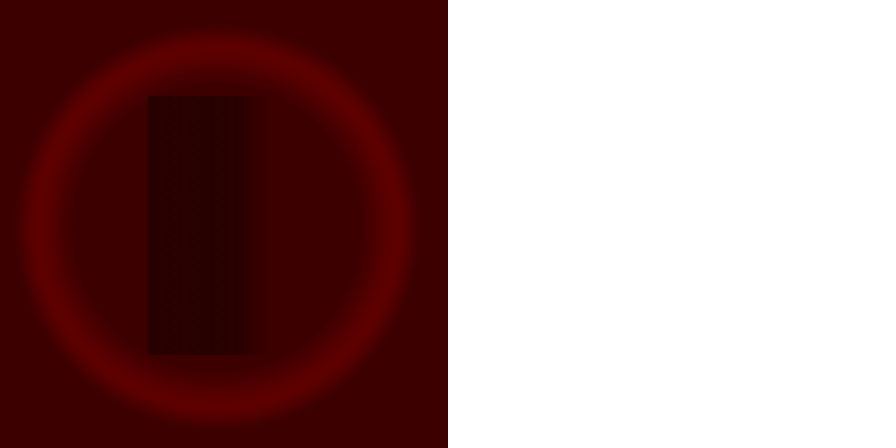
Write a Shadertoy shader that draws this background.

```glsl
// A dark red square with a soft glowing ring around a dim, finely woven panel,
// beside a plain white half. The ring is a two-sided ramp of the distance to
// its centre; the panel is a box mask with column stripes and slanted dashes.

float hash(vec2 p) {
    return fract(sin(dot(p, vec2(127.1, 311.7))) * 43758.5453);
}

// Red added by the ring: slow rise from the inner rim, faster fall outside
float ringGlow(vec2 p) {
    float r = length(p - vec2(0.485, 0.492));
    float inner = smoothstep(0.315, 0.401, r);
    float outer = 1.0 - smoothstep(0.401, 0.462, r);
    float rim = smoothstep(0.321, 0.325, r);
    return 0.13 * (0.12 * rim + 0.88 * inner) * outer;
}

// Coverage of the panel, sharp at left and fading out at right
float panelMask(vec2 p, float px) {
    float left = smoothstep(-px, px, p.x - 0.331);
    float rows = smoothstep(-px, px, 0.289 - abs(p.y - 0.497));
    float fade = 1.0 - smoothstep(0.51, 0.615, p.x);
    return left * rows * fade;
}

// Faint weave: uneven columns crossed by slanted dashes
float weave(vec2 p) {
    float column = hash(vec2(floor(p.x * 96.0), 3.0)) - 0.5;
    float slant = sin(6.2832 * (p.y * 48.0 + p.x * 40.0));
    float band = 0.5 + 0.5 * sin(6.2832 * p.x * 19.0);
    return 0.018 * column + 0.008 * slant * band;
}

void mainImage(out vec4 fragColor, in vec2 fragCoord) {
    vec2 p = fragCoord / iResolution.y;
    float px = 0.5 / iResolution.y;

    // Red side
    float red = 0.235 + ringGlow(p);
    red = mix(red, 0.157 + weave(p), panelMask(p, px));
    vec3 color = vec3(red, 0.0, 0.0);

    // White side
    float split = 0.5 * iResolution.x / iResolution.y;
    color = mix(color, vec3(1.0), smoothstep(-px, px, p.x - split));

    fragColor = vec4(color, 1.0);
}
```
